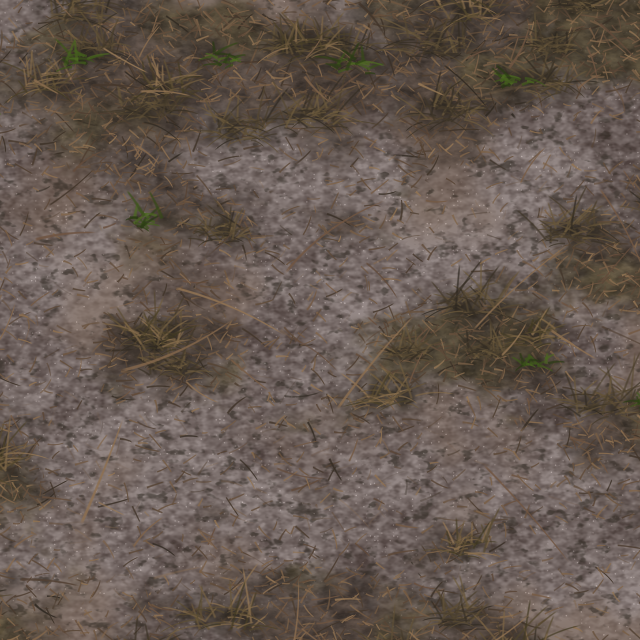
Reproduce this texture procedurally as a WebGL 2 fragment shader.

```glsl
#version 300 es
precision highp float;
// Dry sandy ground with ragged patches of dead grass, olive tufts and green shoots.
// Layered value noise makes the sand and patch mask; jittered grids scatter
// curved, tapering blades as litter, fans of grass and long pale straws.
uniform vec2 u_resolution;
out vec4 fragColor;

const vec3 SAND_DARK = vec3(0.325, 0.275, 0.262);
const vec3 SAND_LIGHT = vec3(0.555, 0.508, 0.498);
const vec3 SAND_WARM = vec3(0.490, 0.405, 0.345);
const vec3 SOIL = vec3(0.285, 0.240, 0.210);
const vec3 SHADE = vec3(0.170, 0.148, 0.120);
const vec3 OLIVE = vec3(0.290, 0.260, 0.150);
const vec3 STRAW = vec3(0.600, 0.480, 0.340);
const vec3 RUST = vec3(0.420, 0.315, 0.245);
const vec3 LEAF_DARK = vec3(0.150, 0.210, 0.070);
const vec3 LEAF_LIGHT = vec3(0.310, 0.430, 0.130);

vec2 hash22(vec2 p) {
  vec3 q = fract(p.xyx * vec3(0.1031, 0.1030, 0.0973));
  q += dot(q, q.yzx + 33.33);
  return fract((q.xx + q.yz) * q.zy);
}

float noise(vec2 p) {
  vec2 i = floor(p), f = fract(p), e = vec2(1.0, 0.0);
  f = f * f * (3.0 - 2.0 * f);
  return mix(mix(hash22(i).x, hash22(i + e).x, f.x),
             mix(hash22(i + e.yx).x, hash22(i + e.xx).x, f.x), f.y);
}

float fbm(vec2 p, int octaves) {
  float sum = 0.0, amp = 0.5, total = 0.0;
  for (int i = 0; i < octaves; i++) {
    sum += amp * noise(p);
    total += amp;
    amp *= 0.58;
    p = mat2(1.62, 1.18, -1.18, 1.62) * p + 17.3;
  }
  return sum / total;
}

// Share of plant cover, thinned around one bare clearing on the left.
float coverAt(vec2 p) {
  vec2 d = (p - vec2(0.12, 0.6)) * vec2(3.2, 5.5);
  float n = fbm(p * vec2(4.2, 6.5) + vec2(31.0, 12.0), 5);
  return smoothstep(0.42, 0.65, n - 0.2 * exp(-dot(d, d)));
}

// Curved tapering blade from the origin along dir.
float blade(vec2 p, vec2 dir, float len, float bend, float width, float soft) {
  float t = dot(p, dir) / len;
  float off = abs(dot(p, vec2(-dir.y, dir.x)) - bend * len * t * t);
  float w = width * (1.0 - 0.6 * clamp(t, 0.0, 1.0));
  float body = 1.0 - smoothstep(max(w - soft, 0.0), w + soft, off);
  return body * smoothstep(0.0, 0.06, t) * (1.0 - smoothstep(0.85, 1.0, t));
}

// Sand with soft mottling, fine grain, small pits and pale grit.
vec3 sand(vec2 p, float soft) {
  float tone = 0.62 + 1.2 * (fbm(p * vec2(7.0, 11.0), 4) - 0.5) + 1.2 * (fbm(p * vec2(100.0, 150.0), 2) - 0.5);
  vec3 col = mix(SAND_DARK, SAND_LIGHT, clamp(tone, -0.1, 1.1));
  col = mix(col, SAND_WARM, 0.45 * smoothstep(0.48, 0.75, fbm(p * 6.0 + 70.0, 3)));
  col = mix(col, SHADE, 0.55 * smoothstep(0.58, 0.82, fbm(p * vec2(55.0, 85.0) + 9.0, 3)));
  vec2 g = p * 170.0, cell = floor(g), h = hash22(cell + 5.0);
  float grit = 1.0 - smoothstep(0.05, 0.18 + soft * 130.0, length(fract(g) - 0.35 - 0.3 * h));
  return col + 0.16 * grit * smoothstep(0.86, 1.0, hash22(cell + 40.0).x);
}

// One stalk per grid cell; len must stay below one cell.
vec3 stalks(vec3 col, vec2 p, float cells, float len, float width, float amount,
            vec3 dark, vec3 light, float seed, float soft) {
  for (int k = 0; k < 9; k++) {
    vec2 cell = floor(p * cells) + vec2(k % 3 - 1, k / 3 - 1);
    vec2 a = hash22(cell + seed), b = hash22(cell + seed + 57.0), c = hash22(cell + seed + 113.0);
    float angle = (b.x - 0.5) * 2.5;
    float m = blade(p - (cell + a) / cells, vec2(cos(angle), sin(angle)), len * mix(0.4, 1.0, b.y),
                    (a.x - 0.5) * 0.6, width * mix(0.7, 1.4, a.y), soft);
    col = mix(col, mix(dark, light, c.y), 0.85 * m * smoothstep(c.x - 0.08, c.x + 0.08, amount));
  }
  return col;
}

// Fans of blades above a ragged shadow, kept where cover is thick enough.
vec3 tufts(vec3 col, vec2 p, float cells, float len, float width, int count, float need,
           float chance, vec3 dark, vec3 light, float seed, float soft) {
  for (int k = 0; k < 9; k++) {
    vec2 cell = floor(p * cells) + vec2(k % 3 - 1, k / 3 - 1);
    vec2 root = (cell + hash22(cell + seed)) / cells, traits = hash22(cell + seed + 29.0), q = p - root;
    if (traits.x > chance || length(q) > len * 1.6 || coverAt(root) < need) continue;
    float size = len * mix(0.6, 1.0, traits.y);
    vec2 s = q / (size * vec2(0.75, 0.35));
    col = mix(col, SHADE, exp(-dot(s, s)) * noise(p * vec2(70.0, 50.0)));
    for (int i = 0; i < count; i++) {
      vec2 a = hash22(cell * 7.0 + vec2(i, seed)), b = hash22(cell * 11.0 + vec2(seed, i) + 83.0);
      float angle = mix(-0.15, 3.3, a.x);
      vec2 start = (b - vec2(0.5, 0.6)) * vec2(1.1, 0.45) * size;
      float m = blade(q - start, vec2(cos(angle), 0.75 * sin(angle)), size * mix(0.3, 0.9, a.y * a.y),
                      (angle - 1.57) * 0.25, width, soft);
      col = mix(col, mix(dark, light, fract(b.y * 7.0)), 0.7 * m);
    }
  }
  return col;
}

void main() {
  vec2 p = gl_FragCoord.xy / u_resolution.y;
  float soft = max(0.0012, 0.7 / u_resolution.y), cover = coverAt(p);
  vec3 ground = mix(SOIL, OLIVE, 0.6 * smoothstep(0.45, 0.7, fbm(p * 8.0 + 90.0, 2)));
  ground *= 0.35 + 1.2 * fbm(p * vec2(45.0, 75.0) + 55.0, 4);
  vec3 col = mix(sand(p, soft), ground, 0.8 * cover);
  // Fine litter, from dark fragments to pale dry stems.
  for (int i = 0; i < 7; i++) {
    float f = float(i);
    col = stalks(col, p, 17.0 + 5.0 * f, 0.055 - 0.005 * f, 0.0013, 0.14 + 0.66 * cover,
                 mix(SHADE, RUST, 0.12 * f), mix(RUST, STRAW, 0.15 * f), 200.0 + 31.0 * f, soft);
  }
  col = tufts(col, p, 8.0, 0.085, 0.0013, 50, 0.4, 0.7, SHADE, mix(OLIVE, STRAW, 0.5), 11.0, soft);
  col = tufts(col, p, 6.0, 0.090, 0.0013, 36, 0.4, 0.6, OLIVE * 0.8, STRAW, 47.0, soft);
  col = tufts(col, p, 7.0, 0.055, 0.0022, 16, 0.25, 0.32, LEAF_DARK, LEAF_LIGHT, 131.0, soft);
  // Long straws and dark twigs lie on top.
  col = stalks(col, p, 9.0, 0.10, 0.0016, 0.12 + 0.3 * cover, SHADE, RUST, 421.0, soft);
  col = stalks(col, p, 4.5, 0.21, 0.0018, 0.5, RUST, STRAW, 463.0, soft);
  col = stalks(col, p, 10.0, 0.09, 0.0016, 0.15 + 0.5 * cover, RUST, STRAW, 509.0, soft);
  fragColor = vec4(col, 1.0);
}
```
